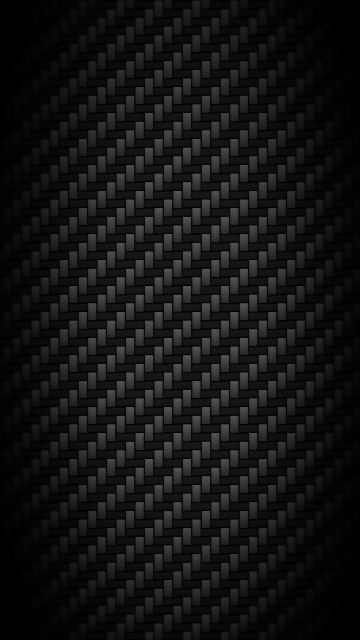
Write a WebGL 2 fragment shader that draws this pattern.

```glsl
#version 300 es
precision highp float;
// Carbon fibre in a 2/2 twill weave: bright upright tows climb to the right
// over dark flat tows, on a 38 by 74 grid of cells. Light falls off in an
// ellipse around the centre, and the weave loses focus towards the rim.

uniform vec2 u_resolution;
out vec4 fragColor;

// Distance from the vertical middle of an upright tow, repeating every 4 rows.
float towOffset(float column, float row) {
    return mod(column + row + 1.0, 4.0) - 2.0;
}

// Flat tow: faint shading from top to bottom, with a black seam between rows.
float flatTow(float row, float soft) {
    float seamDistance = abs(fract(row + 0.5) - 0.5);
    float body = mix(0.094, 0.078, fract(row));
    float cover = smoothstep(0.02, 0.10 + soft * 0.5, seamDistance);
    return body * mix(0.15, 1.0, cover);
}

// Upright tow: bright at the top, fading down, with fine fibres along it.
float uprightTow(float across, float along) {
    float fall = clamp(along * 0.5 + 0.5, 0.0, 1.0);
    float fibres = sin(across * 34.0) * 0.6 + sin(across * 71.0 + 1.3) * 0.4;
    float rounding = 1.0 - 0.5 * across * across;
    return mix(0.34, 0.155, fall) * rounding * (1.0 + 0.03 * fibres);
}

void main() {
    vec2 uv = gl_FragCoord.xy / u_resolution;
    vec2 cell = vec2(uv.x * 38.0 - 0.306, (1.0 - uv.y) * 74.0 - 0.05);

    // Focus and light both depend on the distance from the centre.
    float radius = length((uv * 2.0 - 1.0) * vec2(1.0, 0.8));
    float pixel = max(38.0 / u_resolution.x, 74.0 / u_resolution.y);
    float soft = max(pixel, 0.65 * smoothstep(0.5, 1.1, radius));

    float shade = flatTow(cell.y, soft);

    // Contact shadow first, then the tows of this column and its neighbours.
    float shadow = 0.0;
    float cover = 0.0;
    float light = 0.0;
    for (int i = -1; i <= 1; i++) {
        float column = floor(cell.x) + float(i);
        float across = cell.x - column - 0.43;
        float along = towOffset(column, cell.y);
        vec2 edge = abs(vec2(across, along)) - vec2(0.43, 0.98);
        vec2 inside = 1.0 - smoothstep(-0.5 * soft, 0.5 * soft, edge);
        float mask = inside.x * inside.y;
        vec2 near = 1.0 - smoothstep(0.0, 0.28, edge);
        shadow = max(shadow, near.x * near.y);
        cover += mask;
        light += mask * uprightTow(across, along);
    }
    shade *= 1.0 - 0.6 * shadow;
    shade = shade * (1.0 - min(cover, 1.0)) + light;

    // Elliptical falloff into black.
    shade *= 1.0 - smoothstep(0.3, 1.2, radius);
    fragColor = vec4(vec3(shade), 1.0);
}
```
